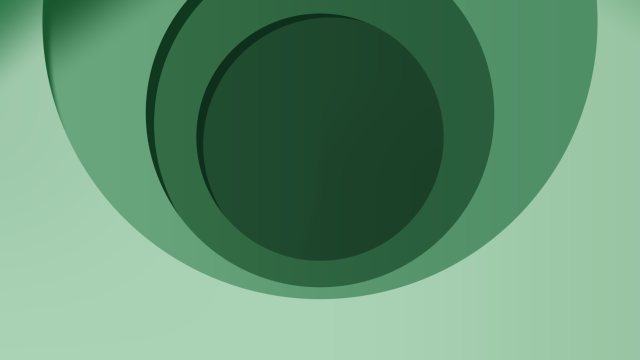
Give the GLSL for this background, as a Shadertoy shader.

```glsl
// Nested round cut-outs in layered green paper, lit from the upper left.

// Coverage of a disc with an edge of the given softness.
float disc(vec2 p, vec2 centre, float radius, float soft) {
    return 1.0 - smoothstep(-soft, soft, length(p - centre) - radius);
}

// Straight penumbra: 1 before "start" along the direction, 0 after "end".
float penumbra(vec2 p, vec2 origin, vec2 direction, float start, float end) {
    return 1.0 - smoothstep(start, end, dot(p - origin, direction));
}

// Sheet seen through a hole: lit inside an offset disc, shadowed outside it.
vec3 sheet(vec2 p, vec2 centre, float litRadius, float soft, vec3 shadow, vec3 lit) {
    return mix(shadow, lit, disc(p, centre, litRadius, soft));
}

// Horizontal shade from the left colour to the right colour.
vec3 shade(float x, float halfWidth, vec3 left, vec3 right) {
    return mix(left, right, smoothstep(-halfWidth, halfWidth, x));
}

void mainImage(out vec4 fragColor, in vec2 fragCoord) {
    vec2 p = (fragCoord - vec2(0.5 * iResolution.x, 0.0)) / iResolution.y;
    float edge = 0.75 / iResolution.y;
    vec2 topLeft = vec2(-0.889, 1.0);

    // Front sheet, brightest below the centre, with shaded upper corners
    vec3 pale = vec3(0.665, 0.825, 0.710);
    vec3 color = mix(pale, vec3(0.595, 0.770, 0.635), smoothstep(0.0, 1.0, p.x));
    color = mix(color, vec3(0.620, 0.785, 0.665),
                smoothstep(0.2, 0.95, -p.x) * smoothstep(0.0, 0.7, p.y));
    float leftCorner = penumbra(p, topLeft, vec2(0.9, -1.0), -0.02, 0.28);
    float rightCorner = penumbra(p, vec2(0.773, 1.0), vec2(-0.6, -1.0), -0.104, 0.07);
    color = mix(color, vec3(0.19, 0.47, 0.29), leftCorner);
    color = mix(color, vec3(0.44, 0.66, 0.51), 0.6 * rightCorner);

    // Large hole with a broad soft shadow
    vec2 largeCentre = vec2(0.0, 0.940);
    vec3 largeShadow = vec3(0.10, 0.34, 0.18);
    vec3 large = shade(p.x, 0.8, vec3(0.415, 0.650, 0.490), vec3(0.310, 0.560, 0.400));
    large = mix(large, largeShadow, penumbra(p, topLeft, vec2(1.0, -1.4), 0.14, 0.50));
    large = sheet(p, largeCentre + vec2(0.083, -0.060), 0.834, 0.011, largeShadow, large);
    color = mix(color, large, disc(p, largeCentre, 0.771, edge));

    // Middle hole with a crisp crescent shadow
    vec2 middleCentre = vec2(0.0, 0.686);
    vec3 middle = shade(p.x, 0.5, vec3(0.200, 0.425, 0.270), vec3(0.160, 0.365, 0.235));
    middle = sheet(p, middleCentre + vec2(0.041, -0.030), 0.502, 0.002,
                   vec3(0.060, 0.220, 0.120), middle);
    color = mix(color, middle, disc(p, middleCentre, 0.484, edge));

    // Small hole with a faint curved crease down the sheet behind it
    vec2 smallCentre = vec2(0.0, 0.619);
    vec3 small = shade(p.x, 0.4, vec3(0.128, 0.300, 0.190), vec3(0.108, 0.260, 0.160));
    float creaseX = -0.6 * pow(max(0.6 - p.y, 0.0), 2.0);
    small *= 1.0 - 0.04 * smoothstep(-0.02, 0.02, p.x - creaseX) * smoothstep(0.8, 0.5, p.y);
    small = sheet(p, smallCentre + vec2(0.030, -0.022), 0.3546, 0.002,
                  vec3(0.050, 0.185, 0.105), small);
    color = mix(color, small, disc(p, smallCentre, 0.3435, edge));

    fragColor = vec4(color, 1.0);
}
```
